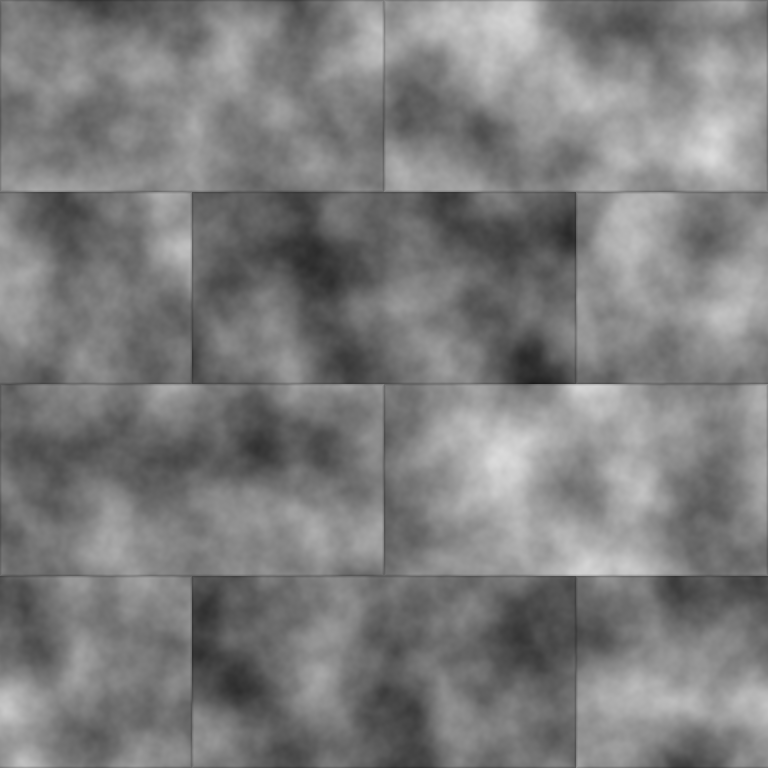
A Shadertoy shader for this pattern:

```glsl
// Grey stone blocks in running bond: two across and four down, alternate rows
// shifted by half a block. Each block has its own tone and its own window into
// fractal gradient noise; thin faint joints darken the block borders.

const vec2  BLOCKS        = vec2(2.0, 4.0);  // blocks across and down
const float ROW_SHIFT     = 0.5;             // shift of alternate rows, in blocks
const float BASE_TONE     = 0.50;            // mean grey of an unshifted left block
const float COLUMN_STEP   = 0.12;            // brightening of the second column
const float SHIFTED_STEP  = -0.12;           // darkening of the shifted rows
const float TONE_JITTER   = 0.04;            // random tone range per block
const float CLOUD_SCALE   = 7.0;             // coarsest noise cells per canvas
const float CLOUD_AMOUNT  = 0.40;            // contrast of the clouds
const float CLOUD_GAIN    = 0.47;            // strength of each finer octave
const int   CLOUD_OCTAVES = 5;
const float JOINT_WIDTH   = 0.0032;          // half width of the soft joint
const float JOINT_DARKEN  = 0.18;            // darkening at the joint centre
const float TAU           = 6.2831853;

float hash(vec2 p) {
    vec3 q = fract(vec3(p.xyx) * 0.1031);
    q += dot(q, q.yzx + 33.33);
    return fract((q.x + q.y) * q.z);
}

// Slope contribution of one lattice corner
float cornerSlope(vec2 cell, vec2 corner, vec2 f) {
    float angle = TAU * hash(cell + corner);
    return dot(vec2(cos(angle), sin(angle)), f - corner);
}

float gradientNoise(vec2 p) {
    vec2 cell = floor(p);
    vec2 f = fract(p);
    vec2 u = f * f * f * (f * (f * 6.0 - 15.0) + 10.0);
    float bottom = mix(cornerSlope(cell, vec2(0.0), f),
                       cornerSlope(cell, vec2(1.0, 0.0), f), u.x);
    float top = mix(cornerSlope(cell, vec2(0.0, 1.0), f),
                    cornerSlope(cell, vec2(1.0), f), u.x);
    return mix(bottom, top, u.y);
}

// Sum of octaves, each turned against the last, centred on zero
float clouds(vec2 p) {
    const mat2 TURN = mat2(0.8, 0.6, -0.6, 0.8);
    float sum = 0.0, amplitude = 1.0;
    for (int i = 0; i < CLOUD_OCTAVES; i++) {
        sum += amplitude * gradientNoise(p);
        amplitude *= CLOUD_GAIN;
        p = 2.0 * TURN * p + vec2(17.3, 9.7);
    }
    return sum;
}

void mainImage(out vec4 fragColor, in vec2 fragCoord) {
    vec2 uv = fragCoord / iResolution.xy;

    // Running bond layout; columns wrap so cut blocks continue across the edge
    vec2 grid = uv * BLOCKS;
    float shifted = 1.0 - mod(floor(grid.y), 2.0);
    grid.x -= ROW_SHIFT * shifted;
    vec2 id = mod(floor(grid), BLOCKS);
    vec2 local = fract(grid);

    // Tone of the block
    float tone = BASE_TONE + COLUMN_STEP * id.x + SHIFTED_STEP * shifted;
    tone += TONE_JITTER * (hash(id + 5.0) - 0.5);

    // Clouds from a separate part of the noise for each block
    vec2 noiseOffset = 64.0 * vec2(hash(id + 11.0), hash(id + 23.0));
    float grey = tone + CLOUD_AMOUNT * clouds(local / BLOCKS * CLOUD_SCALE + noiseOffset);

    // Soft joint, never thinner than a pixel
    vec2 edge = min(local, 1.0 - local) / BLOCKS;
    float jointDistance = min(edge.x, edge.y);
    float softWidth = max(JOINT_WIDTH, 1.0 / iResolution.y);
    float joint = 1.0 - smoothstep(0.0, softWidth, jointDistance);
    grey *= 1.0 - JOINT_DARKEN * joint;

    fragColor = vec4(vec3(clamp(grey, 0.0, 1.0)), 1.0);
}
```
